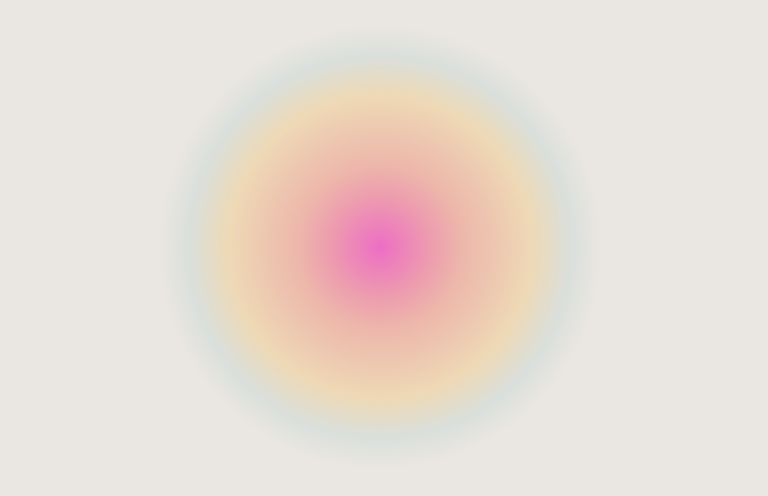
Give the GLSL for this background, as a WebGL 2 fragment shader.

```glsl
#version 300 es
precision highp float;
// A soft round glow on warm off-white paper: a pink core melts through
// peach and gold into a pale blue-grey halo. One distance to the centre
// is looked up in a radial ramp of colour stops, in units of canvas height.

uniform vec2 u_resolution;
out vec4 fragColor;

const vec2 GLOW_CENTER = vec2(0.495, 0.502); // fraction of the canvas
const int STOP_COUNT = 6;

// Radius of each stop, as a share of the canvas height
const float STOP_RADIUS[STOP_COUNT] = float[](0.0, 0.10, 0.165, 0.305, 0.385, 0.447);

const vec3 PINK  = vec3(0.930, 0.430, 0.770);
const vec3 ROSE  = vec3(0.930, 0.610, 0.685);
const vec3 PEACH = vec3(0.930, 0.715, 0.670);
const vec3 GOLD  = vec3(0.932, 0.850, 0.710);
const vec3 HALO  = vec3(0.855, 0.875, 0.860);
const vec3 PAPER = vec3(0.917, 0.904, 0.885);
const vec3 STOP_COLOR[STOP_COUNT] = vec3[](PINK, ROSE, PEACH, GOLD, HALO, PAPER);

// Blend successive stops; beyond the last one the paper colour remains
vec3 radialRamp(float radius) {
    vec3 color = STOP_COLOR[0];
    for (int i = 1; i < STOP_COUNT; i++) {
        float span = STOP_RADIUS[i] - STOP_RADIUS[i - 1];
        float blend = clamp((radius - STOP_RADIUS[i - 1]) / span, 0.0, 1.0);
        color = mix(color, STOP_COLOR[i], blend);
    }
    return color;
}

void main() {
    vec2 offset = (gl_FragCoord.xy - GLOW_CENTER * u_resolution) / u_resolution.y;
    fragColor = vec4(radialRamp(length(offset)), 1.0);
}
```
